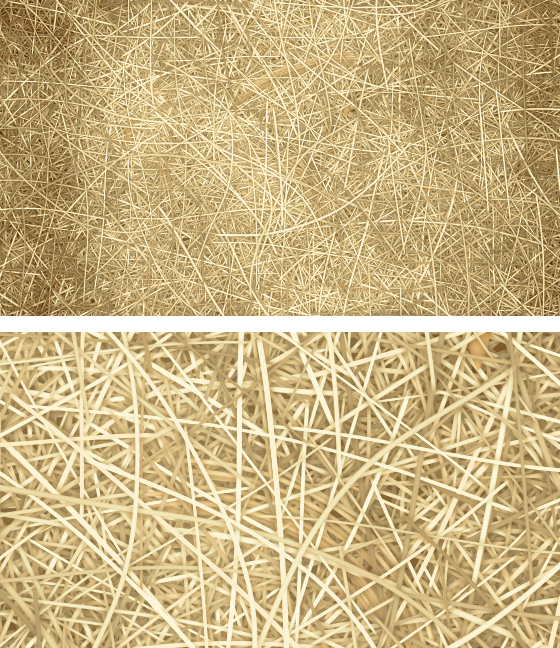
Top, the full canvas; bottom, a detail of the centre.
Reproduce this texture procedurally as a Shadertoy shader.

```glsl
// Tangled mat of thin pale straw fibres, brightest in the middle.

const float TAU = 6.2831853;
const float ROW_HEIGHT = 0.09;
const float FIBRE_LENGTH = 0.55;
const int LAYERS = 92;
const int LAYERS_BELOW_BUNDLES = 76;

// Straw tones from deep gap to bleached highlight
const vec3 STRAW[8] = vec3[8](
    vec3(0.28, 0.17, 0.07), vec3(0.46, 0.30, 0.13),
    vec3(0.55, 0.45, 0.26), vec3(0.65, 0.56, 0.38),
    vec3(0.78, 0.68, 0.46), vec3(0.89, 0.80, 0.58),
    vec3(0.94, 0.91, 0.73), vec3(0.99, 0.97, 0.87));

vec4 hash4(vec2 p) {
    vec4 q = fract(p.xyxy * vec4(0.1031, 0.1030, 0.0973, 0.1099));
    q += dot(q, q.wzxy + 33.33);
    return fract((q.xxyz + q.yzzw) * q.zywx);
}

float cornerSlope(vec2 corner, vec2 offset) {
    return dot(hash4(corner).xy * 2.0 - 1.0, offset);
}

float gradientNoise(vec2 p) {
    vec2 i = floor(p), f = fract(p), e = vec2(1.0, 0.0);
    vec2 u = f * f * f * (f * (f * 6.0 - 15.0) + 10.0);
    return mix(mix(cornerSlope(i, f), cornerSlope(i + e, f - e), u.x),
               mix(cornerSlope(i + e.yx, f - e.yx), cornerSlope(i + 1.0, f - 1.0), u.x), u.y);
}

vec2 rotate(vec2 p, float angle) {
    float c = cos(angle), s = sin(angle);
    return vec2(c * p.x + s * p.y, c * p.y - s * p.x);
}

// Lays one rounded strand and its soft shadow; paint is (tone, warmth)
vec2 layStrand(vec2 ground, vec2 paint, float dist, float halfWidth, float presence, float pixel) {
    float gap = max(dist - halfWidth, 0.0) / 0.005;
    ground.x *= 1.0 - 0.22 * presence * exp(-gap * gap);
    float across = min(dist / max(halfWidth, 0.0001), 1.0);
    paint.x *= 1.0 - 0.2 * across * across;
    float cover = clamp((halfWidth - dist) / pixel + 0.5, 0.0, 1.0);
    return mix(ground, paint, cover * presence);
}

// One sheet of bowed fibres sharing a rough direction
vec2 layFibres(vec2 ground, vec2 p, float layer, float pixel) {
    vec2 q = rotate(p, layer * 2.39996) + 20.0 * hash4(vec2(layer, 7.0)).xy;
    q.y += 0.15 * gradientNoise(q * 1.4);
    float row = floor(q.y / ROW_HEIGHT);
    float along = q.x / FIBRE_LENGTH + hash4(vec2(row, layer + 31.0)).x;
    vec2 cell = vec2(floor(along), row);
    vec4 form = hash4(cell + layer * vec2(13.0, 29.0));
    vec4 look = hash4(cell + layer * vec2(41.0, 17.0) + 5.0);
    float t = 2.0 * fract(along) - 1.0;
    vec3 bend = (form.xyz - 0.5) * 0.3;
    float middle = bend.x + bend.y * t + bend.z * (t * t - 0.5);
    float dist = abs(fract(q.y / ROW_HEIGHT) - 0.5 - middle) * ROW_HEIGHT;
    float presence = 1.0 - smoothstep(0.92, 1.0, abs(t) / mix(0.6, 1.0, form.w));
    vec2 paint = vec2(mix(0.42, 1.44, look.x), 0.35 * look.y * look.y);
    return layStrand(ground, paint, dist, mix(0.0014, 0.0028, look.z), presence, pixel);
}

// Part of a circle, centred on a heading and reaching spread to both sides
vec2 layArc(vec2 ground, vec2 paint, vec2 v, float radius, float heading, float spread,
            float halfWidth, float pixel) {
    float r = max(length(v), 0.0001);
    float turn = acos(clamp(dot(v / r, vec2(cos(heading), sin(heading))), -1.0, 1.0));
    float presence = 1.0 - smoothstep(0.93, 1.0, turn / spread);
    return layStrand(ground, paint, abs(r - radius), halfWidth, presence, pixel);
}

// Combed strands lying side by side along one arc
vec2 layBundle(vec2 ground, vec2 v, float radius, float heading, float spread,
               float thickness, float pixel) {
    for (int i = 0; i < 12; i++) {
        vec4 h = hash4(vec2(float(i) + 3.0, 57.0 + 90.0 * radius));
        vec2 shift = (h.xy - 0.5) * 0.4 * thickness;
        float strandRadius = radius + thickness * (float(i) / 11.0 - 0.5);
        ground = layArc(ground, vec2(mix(0.6, 1.05, h.z), 0.45), v + shift, strandRadius,
                        heading + 0.2 * (h.w - 0.5), spread * mix(0.75, 1.0, h.y), 0.0026, pixel);
    }
    return ground;
}

// Sparse curved chips of husk
vec2 layFlakes(vec2 ground, vec2 p, float size, float pixel) {
    vec2 cell = floor(p / size);
    vec4 form = hash4(cell + 71.0), look = hash4(cell + 113.0);
    vec2 q = rotate((fract(p / size) - 0.5 - 0.5 * (form.xy - 0.5)) * size, form.z * TAU);
    float t = q.x / (size * mix(0.10, 0.17, form.w));
    float halfWidth = size * mix(0.02, 0.04, look.x) * (1.0 - t * t);
    float dist = abs(q.y + 0.025 * size * t * t);
    vec2 paint = vec2(mix(0.6, 0.9, look.y), 0.85);
    return layStrand(ground, paint, dist, halfWidth, step(0.6, look.z), pixel);
}

// Long loose strands sweeping over the mat
vec2 layLongStrands(vec2 ground, vec2 p, float pixel) {
    for (int i = 0; i < 30; i++) {
        vec4 a = hash4(vec2(float(i), 91.0)), b = hash4(vec2(float(i), 147.0));
        vec2 centre = (a.xy - 0.5) * vec2(2.6, 1.8);
        ground = layArc(ground, vec2(mix(0.7, 1.3, b.z), 0.1), p - centre, mix(0.25, 0.9, a.z),
                        b.x * TAU, mix(0.3, 0.8, b.y), mix(0.0018, 0.0032, b.w), pixel);
    }
    return ground;
}

vec3 strawColour(float tone, float warmth) {
    vec3 colour = STRAW[0];
    for (int i = 1; i < 8; i++)
        colour = mix(colour, STRAW[i], clamp(tone * 5.0 + 2.0 - float(i), 0.0, 1.0));
    return colour * mix(vec3(1.0), vec3(1.0, 0.88, 0.72), warmth);
}

void mainImage(out vec4 fragColor, in vec2 fragCoord) {
    float pixel = 1.0 / iResolution.y;
    vec2 p = (fragCoord - 0.5 * iResolution.xy) * pixel;
    vec2 swayed = p + 0.05 * vec2(gradientNoise(p * 3.0 + 4.0), gradientNoise(p * 3.0 + 19.0));

    // Mat, built from the bottom up
    vec2 mat = vec2(0.05, 0.0);
    for (int i = 0; i < LAYERS; i++) {
        if (i == LAYERS_BELOW_BUNDLES) {
            mat = layBundle(mat, swayed - vec2(-0.13, -0.25), 0.26, 0.8, 0.85, 0.05, pixel);
            mat = layBundle(mat, swayed - vec2(0.2, -0.3), 0.6, 1.85, 0.32, 0.025, pixel);
            mat = layFlakes(mat, p, 0.3, pixel);
        }
        mat = layFibres(mat, p, float(i), pixel);
    }
    mat = layLongStrands(mat, swayed, pixel);

    // Light falling off to the sides, with uneven clumps
    float light = 0.18 - dot(p * p, vec2(0.42, 0.5));
    float clumps = 0.26 * gradientNoise(p * 3.5 + 8.0) + 0.12 * gradientNoise(p * 9.0);
    fragColor = vec4(strawColour(mat.x + light + clumps, mat.y), 1.0);
}
```
